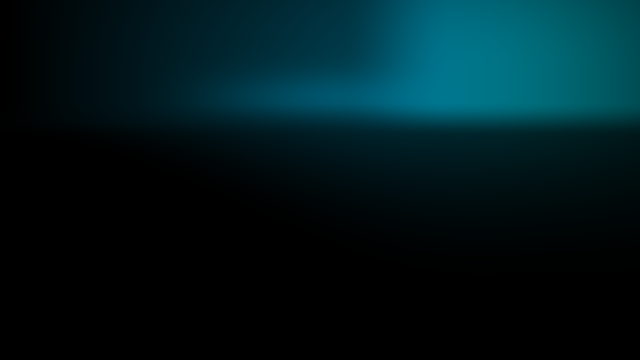
Write a Shadertoy shader that draws this background.

```glsl
void mainImage(out vec4 fragColor, in vec2 fragCoord) {
    vec2 uv = fragCoord / iResolution.xy;

    // Broad wash that brightens from the left, with a glow on the right
    float wash = clamp(0.43 * uv.x - 0.005, 0.0, 0.22);
    float glow = 0.24 * smoothstep(0.52, 0.71, uv.x);

    // Soft band above the horizon, reaching left from the glow
    float bandHeight = (uv.y - 0.73) / 0.07;
    float band = 0.12 * exp(-bandHeight * bandHeight)
               * smoothstep(0.2, 0.52, uv.x) * (1.0 - smoothstep(0.52, 0.73, uv.x));

    // Falloff toward the top and the right edge
    float rise = max(uv.y - 0.8, 0.0);
    float side = max(uv.x - 0.72, 0.0);
    float sideFade = exp(-5.5 * side * side);
    float upper = (wash + glow + band) * exp(-4.0 * rise * rise) * sideFade;

    // Dim spill below the horizon, shallower toward the left
    float spillFloor = mix(0.62, 0.2, smoothstep(0.0, 0.75, uv.x));
    float depth = clamp((uv.y - spillFloor) / (0.66 - spillFloor), 0.0, 1.0);
    float lower = 0.16 * pow(depth, 1.8) * smoothstep(-0.1, 0.7, uv.x) * sideFade;

    // Join at the horizon and tint from blue-teal to green-teal
    float light = mix(lower, upper, smoothstep(0.62, 0.72, uv.y));
    float blueRatio = mix(1.27, 1.1, smoothstep(0.5, 0.95, uv.x));
    fragColor = vec4(light * vec3(0.0, 1.0, blueRatio), 1.0);
}
```
